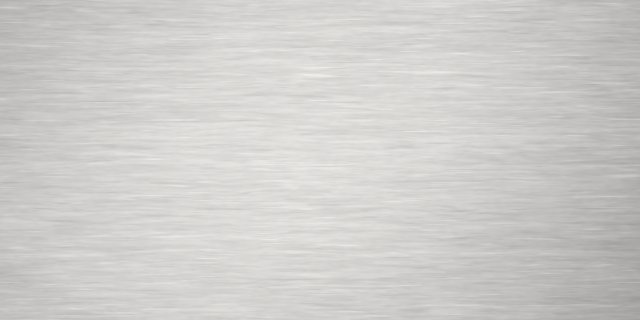
Write a WebGL 2 fragment shader that draws this texture.

```glsl
#version 300 es
precision highp float;

uniform vec2 u_resolution;
out vec4 fragColor;

// Integer hash of a cell and a seed, from 0 to 1
float hash(vec2 cell, float seed) {
    uvec3 v = uvec3(ivec3(vec3(cell, seed))) * uvec3(1597u, 7919u, 3571u);
    uint h = (v.x ^ (v.y << 8) ^ v.z) * 747796405u + 2891336453u;
    h = ((h >> ((h >> 28) + 4u)) ^ h) * 277803737u;
    h = (h >> 22) ^ h;
    return float(h >> 8) / 16777216.0;
}

// Smooth noise along one row, shifted so that neighbouring rows never align
float rowNoise(float x, float row, float seed) {
    x += 64.0 * hash(vec2(row, 7.0), seed);
    float cell = floor(x);
    float blend = smoothstep(0.0, 1.0, x - cell);
    return mix(hash(vec2(cell, row), seed), hash(vec2(cell + 1.0, row), seed), blend);
}

// Horizontal streaks, centred on zero; density is cells per canvas height
float streaks(vec2 p, vec2 density, float seed) {
    vec2 q = p * density;
    float row = floor(q.y);
    float blend = smoothstep(0.0, 1.0, q.y - row);
    return mix(rowNoise(q.x, row, seed), rowNoise(q.x, row + 1.0, seed), blend) - 0.5;
}

// Sparse scratches: only the strongest part of a streak layer remains
float scratches(vec2 p, vec2 density, float seed) {
    return smoothstep(0.24, 0.5, streaks(p, density, seed));
}

// Soft light in the middle with darker sides and corners
float sheen(vec2 uv, vec2 centre, float peak) {
    vec2 d = (uv - centre) * vec2(1.0, 0.4);
    float lowerRight = smoothstep(1.0, 2.0, uv.x + 1.0 - uv.y);
    float upperLeft = smoothstep(1.2, 2.0, 1.0 - uv.x + uv.y);
    return peak - 0.45 * dot(d, d) - 0.065 * lowerRight - 0.035 * upperLeft;
}

// Brushed grain, from faint bands to short broken hairlines
float brushedGrain(vec2 p) {
    float grain = 0.016 * streaks(p, vec2(1.4, 24.0), 1.0);
    grain += 0.026 * streaks(p, vec2(3.0, 64.0), 2.0);
    grain += 0.034 * streaks(p, vec2(6.0, 115.0), 3.0);
    grain += 0.036 * streaks(p, vec2(11.0, 165.0), 4.0);
    grain += 0.030 * streaks(p, vec2(22.0, 215.0), 5.0);
    grain += 0.022 * streaks(p, vec2(55.0, 190.0), 6.0);
    grain += 0.046 * scratches(p, vec2(9.0, 150.0), 7.0);
    grain -= 0.034 * scratches(p, vec2(10.0, 165.0), 8.0);
    return grain;
}

void main() {
    vec2 uv = gl_FragCoord.xy / u_resolution;
    vec2 p = gl_FragCoord.xy / u_resolution.y;

    // A slight drift keeps the hairlines from lying on exact rows
    vec2 drifted = p + vec2(0.0, 0.1 + 0.008 * streaks(p, vec2(5.0, 14.0), 9.0));
    float tone = sheen(uv, vec2(0.45, 0.47), 0.862) + brushedGrain(drifted);

    // Warm tint that fades in the shaded metal
    float warmth = mix(0.4, 1.0, smoothstep(0.65, 0.85, tone));
    vec3 colour = tone + warmth * vec3(0.005, 0.001, -0.009);
    fragColor = vec4(clamp(colour, 0.0, 1.0), 1.0);
}
```
